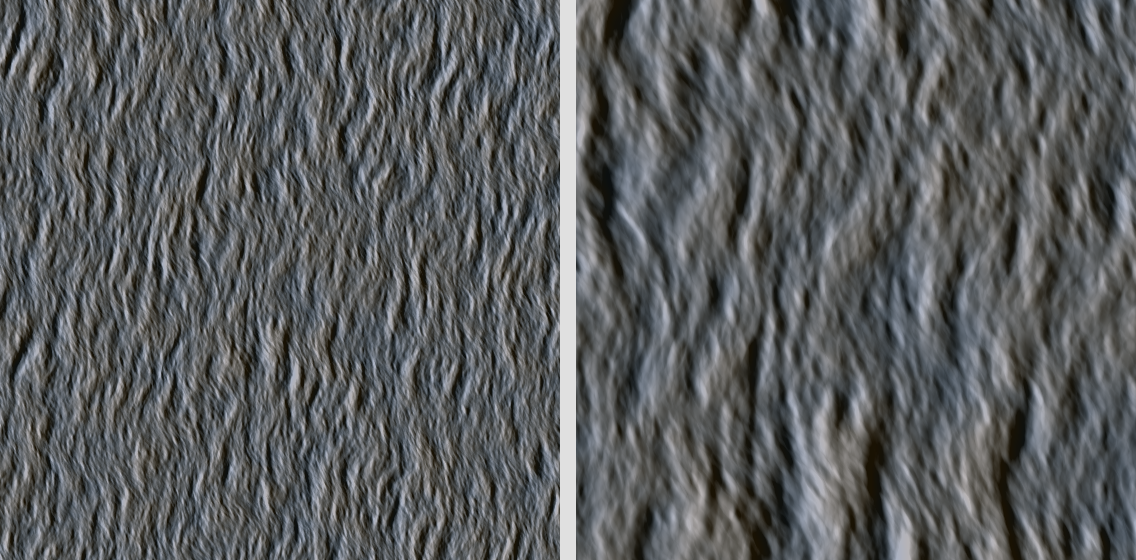
Left, the full canvas; right, a detail of the centre.
Reproduce this texture procedurally as a Shadertoy shader.

```glsl
// Slate-grey rough surface with short, near-vertical ridges lit from the left.
// Each layer scatters stretched, leaning bumps over a cell grid and sums their
// exact sideways slope; the layered slopes then pick a tone from shadow to light.

vec3 hash3(vec2 cell) {
    vec3 q = fract(cell.xyx * vec3(0.1031, 0.1030, 0.0973));
    q += dot(q, q.yxz + 33.33);
    return fract((q.xxy + q.yzz) * q.zyx);
}

// Cellular bumps: x is the slope facing the light, y is the height.
vec2 ridges(vec2 p, vec2 size, float lean, float spread) {
    p.x -= lean * p.y;
    p /= size;
    vec2 base = floor(p);
    vec2 sum = vec2(0.0);
    for (int j = -1; j <= 1; j++) {
        for (int i = -2; i <= 2; i++) {
            vec2 cell = base + vec2(i, j);
            vec3 rnd = hash3(cell);
            vec2 d = p - cell - rnd.xy;
            float tilt = spread * (2.0 * fract(rnd.z * 17.0) - 1.0);
            d.x -= tilt * d.y * size.y / size.x;
            float bump = max(0.0, 1.0 - dot(d, d));
            float amount = 2.0 * rnd.z - 1.0;
            sum += amount * bump * vec2(-4.0 * d.x, bump);
        }
    }
    return sum;
}

void mainImage(out vec4 fragColor, in vec2 fragCoord) {
    vec2 uv = fragCoord / iResolution.y;

    // Gentle waviness keeps the ridges from running straight
    vec2 p = uv;
    p.x += 0.005 * sin(23.0 * uv.y + 3.0 * sin(9.0 * uv.x))
         + 0.002 * sin(61.0 * uv.y + 17.0 * uv.x);

    // Relief from broad ridges down to fine grain
    vec2 broad = ridges(p, vec2(0.017, 0.062), 0.12, 0.15);
    vec2 medium = ridges(p + 3.7, vec2(0.0095, 0.028), 0.02, 0.17);
    vec2 fine = ridges(p + 8.3, vec2(0.0052, 0.011), -0.2, 0.2);
    vec2 grain = ridges(p + 5.1, vec2(0.0034, 0.005), -0.2, 0.2);

    // Broad ridges stand out more in some patches than in others
    float patches = 0.5 * sin(11.0 * uv.x + 2.0 * sin(7.0 * uv.y))
                  + 0.5 * sin(13.0 * uv.y + 2.0 * sin(8.0 * uv.x + 1.0));
    float light = (0.74 + 0.2 * patches) * broad.x + 0.7 * medium.x
                + 0.58 * fine.x + 0.25 * grain.x;

    // Tones: brown-black shadow, slate, pale grey
    vec3 shadow = vec3(0.115, 0.112, 0.09);
    vec3 slate = vec3(0.335, 0.35, 0.358);
    vec3 lit = vec3(0.61, 0.62, 0.65);
    vec3 color = mix(shadow, slate, clamp(1.0 + light / 1.8, -0.2, 1.0));
    color = mix(color, lit, clamp(light / 1.9, 0.0, 1.3));

    // Crests turn warm, hollows turn blue
    float warmth = clamp(broad.y + 0.6 * medium.y + 0.5 * fine.y, -1.2, 1.2);
    color += warmth * vec3(0.024, 0.004, -0.022);

    fragColor = vec4(clamp(color, 0.0, 1.0), 1.0);
}
```
